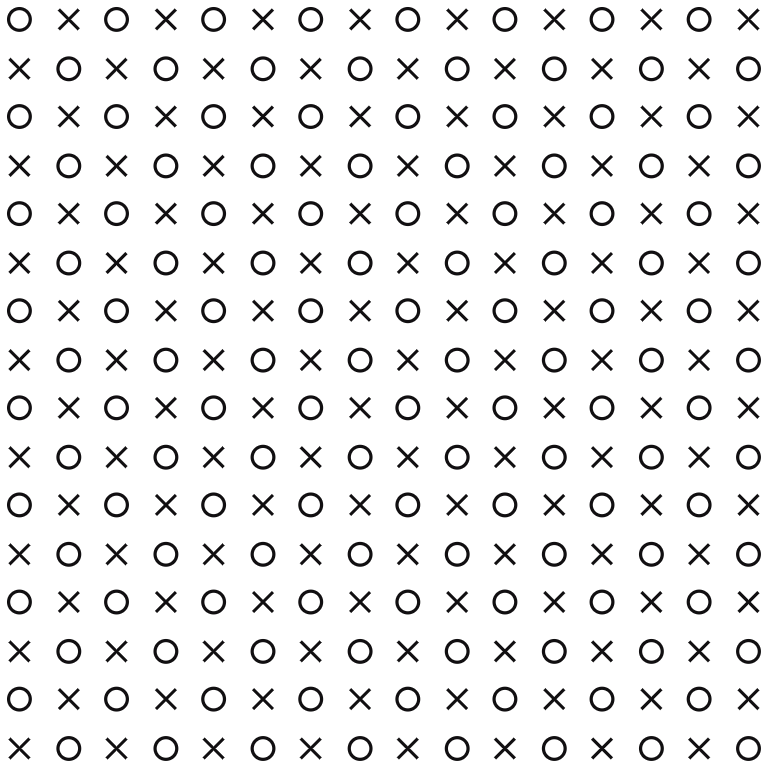
Write a Shadertoy shader that draws this pattern.

```glsl
// Checkerboard of thin rings and diagonal crosses on white, 16 by 16 marks.
// The plane folds into 2x2 blocks, whose two columns and rows are slightly
// uneven; each mark is a signed distance, smoothed over one pixel.

#define BLOCK_SIZE   0.12643   // period of a pair of marks
#define FIRST_CENTER 0.0253    // first mark, from the block's top left
#define PAIR_STEP    0.0643    // from the first mark to the second
#define RING_RADIUS  0.0141    // to the middle of the stroke
#define RING_WIDTH   0.0042
#define ARM_LENGTH   0.0183    // cross centre to arm end
#define ARM_WIDTH    0.0040
#define INK          vec3(0.065, 0.06, 0.065)
#define PAPER        vec3(1.0)

float sdRing(vec2 p) {
    return abs(length(p) - RING_RADIUS) - 0.5 * RING_WIDTH;
}

float sdBox(vec2 p, vec2 halfSize) {
    vec2 d = abs(p) - halfSize;
    return length(max(d, 0.0)) + min(max(d.x, d.y), 0.0);
}

// Two square-ended bars along the diagonals
float sdCross(vec2 p) {
    vec2 diagonal = vec2(p.x + p.y, p.x - p.y) * inversesqrt(2.0);
    vec2 bar = vec2(ARM_LENGTH, 0.5 * ARM_WIDTH);
    return min(sdBox(diagonal, bar), sdBox(diagonal.yx, bar));
}

void mainImage(out vec4 fragColor, in vec2 fragCoord) {
    // Canvas units measured from the top left
    float pixel = 1.0 / iResolution.y;
    vec2 pos = vec2(fragCoord.x, iResolution.y - fragCoord.y) * pixel;

    // Fold into one block, then pick its nearest mark
    vec2 local = mod(pos, BLOCK_SIZE);
    vec2 second = step(vec2(FIRST_CENTER + 0.5 * PAIR_STEP), local);
    vec2 p = local - FIRST_CENTER - PAIR_STEP * second;

    // Rings where column and row parity agree, crosses elsewhere
    float dist = second.x == second.y ? sdRing(p) : sdCross(p);
    float coverage = clamp(0.5 - dist / pixel, 0.0, 1.0);

    fragColor = vec4(mix(PAPER, INK, coverage), 1.0);
}
```
